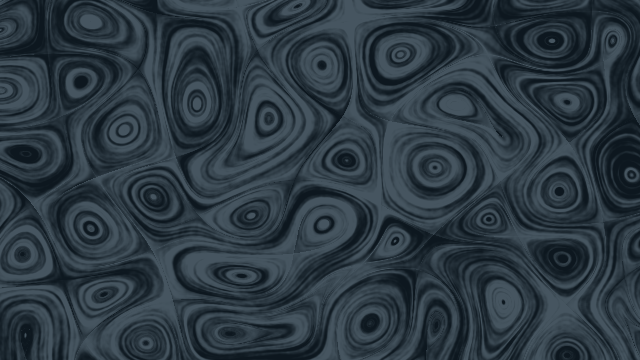
Give the GLSL for this texture, as a WebGL 2 fragment shader.

```glsl
#version 300 es
precision highp float;

uniform vec2 u_resolution;
out vec4 outColor;

float hash(vec2 cell) {
    vec3 q = fract(vec3(cell.xyx) * vec3(0.1031, 0.1030, 0.0973));
    q += dot(q, q.yzx + 33.33);
    return fract((q.x + q.y) * q.z);
}

float grain(vec2 p) {
    vec2 cell = floor(p);
    vec2 f = fract(p);
    f = f * f * (3.0 - 2.0 * f);
    float low = mix(hash(cell), hash(cell + vec2(1, 0)), f.x);
    float high = mix(hash(cell + vec2(0, 1)), hash(cell + vec2(1, 1)), f.x);
    return mix(low, high, f.y) - 0.5;
}

// Layered sines: x is the stream function, yz its gradient
vec3 stream(vec2 p) {
    vec3 sum = vec3(0.0);
    for (int i = 0; i < 8; i++) {
        float n = float(i);
        float angle = n * 2.4 + 0.3;
        vec2 wave = (15.0 + 11.0 * fract(n * 0.618)) * vec2(cos(angle), sin(angle));
        float phase = dot(wave, p) + n * n * 1.7 + 0.8;
        sum += 0.5 * vec3(sin(phase), wave * cos(phase));
    }
    return sum;
}

// Unit flow along the contours, slowing at the vortex centres
vec2 flow(vec2 p) {
    vec2 slope = stream(p).yz;
    return vec2(slope.y, -slope.x) / (length(slope) + 0.8);
}

// Grain averaged along the flow in both directions
float streaks(vec2 start) {
    const int STEPS = 26;
    float sum = 0.0;
    for (int side = -1; side <= 1; side += 2) {
        float stride = 0.0055 * float(side);
        vec2 p = start;
        for (int i = 0; i < STEPS; i++) {
            p += stride * flow(p + 0.5 * stride * flow(p));
            sum += 5.2 * grain(p * 130.0 + 17.0) + 2.2 * grain(p * 45.0 + 5.0);
        }
    }
    return sum / float(2 * STEPS);
}

// Long contour lines, faded where they become thinner than a pixel
float contours(vec2 p) {
    vec3 field = stream(p);
    float perPixel = length(field.yz) / u_resolution.y;
    float sum = 0.0;
    float frequency = 2.6;
    for (int i = 0; i < 3; i++) {
        float fade = 1.0 - smoothstep(0.35, 0.9, frequency * perPixel);
        float drift = dot(p, vec2(2.3, 1.9)) + float(i) * 31.0;
        sum += 0.48 * fade * grain(vec2(field.x * frequency + 60.0, drift));
        frequency *= 2.3;
    }
    return sum;
}

void main() {
    vec2 p = gl_FragCoord.xy / u_resolution.y;
    float tone = 0.54 + streaks(p) + contours(p);
    tone = smoothstep(-0.08, 1.08, tone);

    // Ink to slate
    vec3 color = mix(vec3(0.05, 0.09, 0.12), vec3(0.275, 0.335, 0.377), tone);
    outColor = vec4(color, 1.0);
}
```
